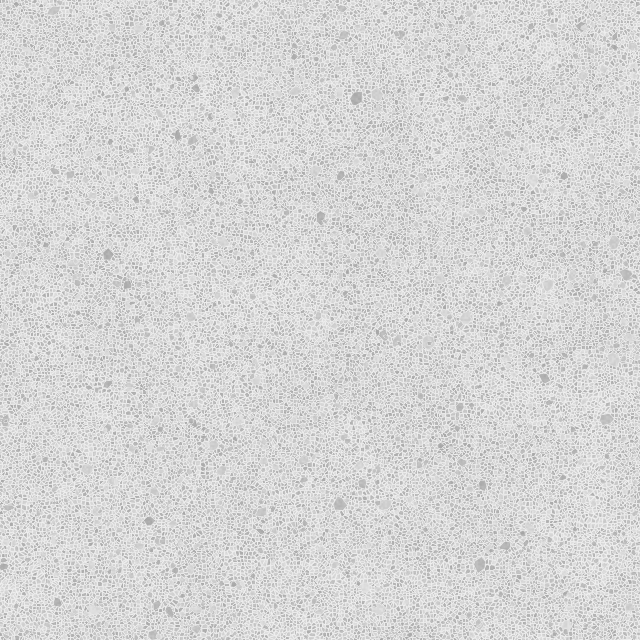
This texture is drawn by a three.js fragment shader. Its source:

```glsl
// Pale grey engineered stone: a fine Voronoi crush of grey grains in light
// mortar, with scattered angular chips laid over it in two sizes.
// Chips are convex polygons cut by randomly turned half planes.
varying vec2 vUv;

const float MORTAR = 0.925;

vec2 hash2(vec2 p) {
  vec3 q = fract(p.xyx * vec3(0.1031, 0.1030, 0.0973));
  q += dot(q, q.yzx + 33.33);
  return fract((q.xx + q.yz) * q.zy);
}

float valueNoise(vec2 p) {
  vec2 cell = floor(p), f = fract(p);
  f = f * f * (3.0 - 2.0 * f);
  float low = mix(hash2(cell).x, hash2(cell + vec2(1.0, 0.0)).x, f.x);
  float high = mix(hash2(cell + vec2(0.0, 1.0)).x, hash2(cell + 1.0).x, f.x);
  return mix(low, high, f.y);
}

vec2 grainSite(vec2 cell) {
  return 0.06 + 0.88 * hash2(cell);
}

// Distance to the nearest cell border in x, random grain value in y
vec2 grains(vec2 p) {
  vec2 cell = floor(p), f = fract(p);
  vec2 nearest = vec2(0.0), home = vec2(0.0);
  float best = 8.0;
  for (int j = -1; j <= 1; j++) {
    for (int i = -1; i <= 1; i++) {
      vec2 g = vec2(float(i), float(j));
      vec2 r = g + grainSite(cell + g) - f;
      if (dot(r, r) < best) {
        best = dot(r, r);
        nearest = r;
        home = g;
      }
    }
  }
  float border = 8.0;
  for (int j = -2; j <= 2; j++) {
    for (int i = -2; i <= 2; i++) {
      vec2 g = home + vec2(float(i), float(j));
      vec2 r = g + grainSite(cell + g) - f;
      vec2 across = r - nearest;
      if (dot(across, across) > 0.0001) {
        border = min(border, dot(0.5 * (r + nearest), normalize(across)));
      }
    }
  }
  return vec2(border, hash2(cell + home + 431.0).y);
}

// Signed distance to a stretched, irregular six sided chip
float chipShape(vec2 p, float radius, vec2 seed) {
  float turn = 6.2832 * hash2(seed + 17.0).x;
  p = mat2(cos(turn), sin(turn), -sin(turn), cos(turn)) * p;
  p.y *= 1.0 + 0.8 * hash2(seed + 29.0).x;
  float d = -8.0;
  for (int i = 0; i < 6; i++) {
    vec2 h = hash2(seed + 53.0 + 7.0 * float(i));
    float a = 1.0472 * (float(i) + 0.7 * h.x);
    d = max(d, dot(p, vec2(cos(a), sin(a))) - radius * (0.65 + 0.45 * h.y));
  }
  return d;
}

// Lays one layer of chips, each with a thin rim of mortar, over a tone
float layChips(float tone, vec2 uv, float scale, float share, float paleShare, float mottle) {
  vec2 p = uv * scale, cell = floor(p);
  for (int j = -1; j <= 1; j++) {
    for (int i = -1; i <= 1; i++) {
      vec2 id = cell + vec2(float(i), float(j));
      vec2 kind = hash2(id + 211.0 + scale);
      if (kind.x < share) {
        vec2 centre = id + 0.2 + 0.6 * hash2(id + 97.0);
        float radius = mix(0.16, 0.31, hash2(id + 149.0).x);
        float d = chipShape(p - centre, radius, id + scale) / scale;
        float shade = hash2(id + 307.0).y;
        float chip = kind.y < paleShare ? mix(0.80, 0.86, shade) : mix(0.68, 0.78, shade);
        float rim = 1.0 - smoothstep(0.0004, 0.0020, d);
        tone = mix(tone, 0.905, 0.8 * rim);
        tone = mix(tone, chip + mottle, 1.0 - smoothstep(-0.0009, 0.0007, d));
      }
    }
  }
  return tone;
}

void main() {
  // Uneven crush: a gentle warp varies grain size and direction
  vec2 warp = vec2(valueNoise(vUv * 46.0), valueNoise(vUv * 46.0 + 71.0));
  vec2 grain = grains(vUv * 182.0 + 1.3 * warp);
  float cloud = valueNoise(vUv * 13.0) - 0.5;
  float mottle = 0.07 * (valueNoise(vUv * 330.0) - 0.5);

  // Fine grains and mortar
  float grainTone = mix(0.685, 0.855, grain.y) + mottle;
  float body = smoothstep(0.02, 0.27 + 0.06 * cloud, grain.x);
  float tone = mix(MORTAR + 0.4 * mottle, grainTone, body);

  // Large chips first, then the many small ones
  tone = layChips(tone, vUv, 31.0, 0.24, 0.6, mottle);
  tone = layChips(tone, vUv, 62.0, 0.38, 0.45, mottle);

  gl_FragColor = vec4(vec3(tone + 0.012 * cloud), 1.0);
}
```
